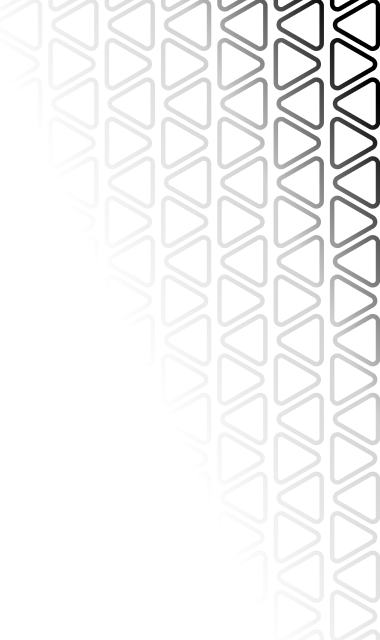
A Shadertoy shader for this pattern:

```glsl
// Columns of interlocking rounded triangle outlines, pointing right and left
// in turn. Two repeated distance fields draw them, and one diagonal ramp
// fades the ink from black at the top right to white at the lower left.

#define PITCH vec2(0.0880, 0.1232)   // column and row repeat, in canvas heights
#define ORIGIN vec2(0.0268, 0.8997)  // centre of one right-pointing cell
#define SIDE 0.0583                  // side of the sharp core triangle
#define ROUNDING 0.0083              // core to middle of the stroke
#define HALF_STROKE 0.0035
#define SHIFT 0.0107                 // centroid offset away from the tip
#define FADE_START vec2(0.0, 0.896)  // point on the line where ink begins
#define FADE_AXIS vec2(0.905, 0.426)
#define PALE_END 0.30                // end of the pale part of the ramp
#define DARK_END 0.514               // ink is black from here on
#define PALE_INK 0.18

float segmentDistance(vec2 p, vec2 a, vec2 b) {
    vec2 ab = b - a;
    float along = clamp(dot(p - a, ab) / dot(ab, ab), 0.0, 1.0);
    return length(p - a - ab * along);
}

// Signed distance to an equilateral triangle pointing along +x
float triangleDistance(vec2 p) {
    p.y = abs(p.y);
    float height = SIDE * sqrt(0.75);
    vec2 corner = vec2(-height / 3.0, SIDE * 0.5);
    vec2 tip = vec2(height * 2.0 / 3.0, 0.0);
    float edge = min(segmentDistance(p, vec2(corner.x, 0.0), corner),
                     segmentDistance(p, corner, tip));
    float side = max(corner.x - p.x, dot(p - tip, vec2(0.5, sqrt(0.75))));
    return side < 0.0 ? -edge : edge;
}

// Distance to the nearest stroke of both triangle families
float latticeDistance(vec2 p) {
    float nearest = 1.0;
    for (int family = 0; family < 2; family++) {
        float facing = 1.0 - 2.0 * float(family);
        vec2 local = p - ORIGIN - vec2(0.0, 0.5 * PITCH.y * float(family));
        local = (fract(local / PITCH + 0.5) - 0.5) * PITCH * facing;
        local.x += SHIFT;
        float ring = abs(triangleDistance(local) - ROUNDING) - HALF_STROKE;
        nearest = min(nearest, ring);
    }
    return nearest;
}

// Slow pale ramp followed by a steep ramp to black
float inkStrength(vec2 p) {
    float t = dot(p - FADE_START, FADE_AXIS);
    float pale = clamp(t / PALE_END, 0.0, 1.0);
    float dark = clamp((t - PALE_END) / (DARK_END - PALE_END), 0.0, 1.0);
    return PALE_INK * pale + (1.0 - PALE_INK) * dark;
}

void mainImage(out vec4 fragColor, in vec2 fragCoord) {
    vec2 p = fragCoord / iResolution.y;
    float coverage = clamp(0.5 - latticeDistance(p) * iResolution.y, 0.0, 1.0);
    fragColor = vec4(vec3(1.0 - coverage * inkStrength(p)), 1.0);
}
```
